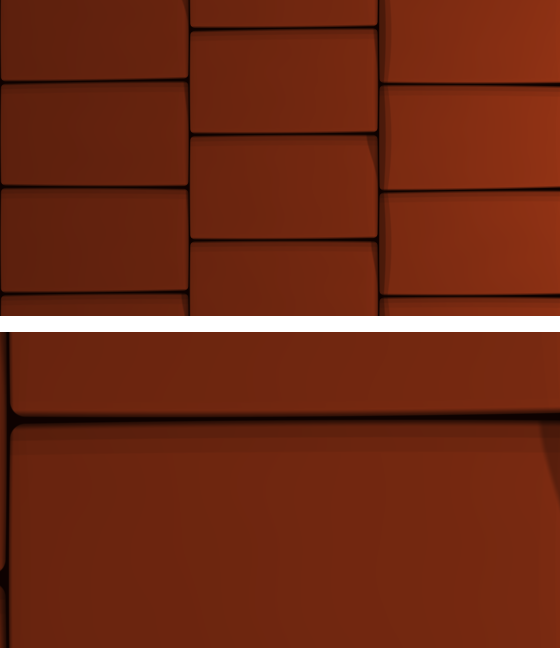
Top: the whole. Bottom: its middle third, enlarged.
Write a WebGL 1 fragment shader that draws this pattern.

```glsl
precision highp float;
// Three columns of clay bricks in running bond, lit from the right.
// Joints lean a little, so tight rounded boxes meet in thin wedges; stepped
// bevel bands, a corner shadow and a warm light gradient shade the faces.

uniform vec2 u_resolution;

// Lengths are in canvas heights.
const vec2 CELL = vec2(0.599, 0.335);
const float FIRST_JOINT = 0.073;
const vec3 CLAY = vec3(1.0, 0.345, 0.140);
const vec3 JOINT = vec3(0.055, 0.009, 0.002);

float hash(vec2 p) {
    return fract(sin(dot(p, vec2(127.1, 311.7))) * 4375.85);
}

vec2 gradientAt(vec2 p) {
    float angle = 6.2832 * hash(p);
    return vec2(cos(angle), sin(angle));
}

float gradientNoise(vec2 p) {
    vec2 i = floor(p);
    vec2 f = fract(p);
    vec2 u = f * f * (3.0 - 2.0 * f);
    float a = dot(gradientAt(i), f);
    float b = dot(gradientAt(i + vec2(1.0, 0.0)), f - vec2(1.0, 0.0));
    float c = dot(gradientAt(i + vec2(0.0, 1.0)), f - vec2(0.0, 1.0));
    float d = dot(gradientAt(i + vec2(1.0, 1.0)), f - vec2(1.0, 1.0));
    return mix(mix(a, b, u.x), mix(c, d, u.x), u.y);
}

float roundedBox(vec2 p, vec2 halfSize, float radius) {
    vec2 q = abs(p) - halfSize + radius;
    return length(max(q, 0.0)) + min(max(q.x, q.y), 0.0) - radius;
}

// Two flat bands that step from the edge shade up to the face.
float bevel(float inset, float width, float shade, float blur) {
    float inner = smoothstep(-blur, blur, inset - width);
    float outer = smoothstep(-blur, blur, inset - 0.55 * width);
    return mix(shade, 1.0, 0.6 * outer + 0.4 * inner);
}

// Dim on the left, rising toward a lamp beyond the right edge.
float lampLight(vec2 p, float aspect) {
    float x = p.x / aspect;
    float y = p.y - 0.55;
    return 0.362 + 0.13 * x + 0.08 * x * x * x * exp(-1.6 * y * y);
}

// Leans each joint about its column centre, fading out at mid-brick.
float leanJoint(vec2 q, float column) {
    float joint = floor(q.y / CELL.y + 0.5);
    float weight = 1.0 - 2.0 * abs(q.y / CELL.y - joint);
    float slope = mix(-0.006, 0.018, hash(vec2(column, joint) + 5.3));
    return q.y - slope * q.x * weight;
}

vec3 brickColor(vec2 p, float aspect, float pixel) {
    // Cell lookup: odd columns shift by half a brick.
    float column = floor(p.x / CELL.x);
    float shift = FIRST_JOINT + 0.5 * CELL.y * mod(column, 2.0);
    shift -= 0.010 * step(1.5, column);
    float middle = (column + 0.5) * CELL.x;
    vec2 q = vec2(p.x - middle, p.y - shift);
    q.y = leanJoint(q, column);
    vec2 id = vec2(column, floor(q.y / CELL.y));
    q.y -= (id.y + 0.5) * CELL.y;

    // Tight boxes with bowed edges; each joint widens toward one end.
    vec2 halfSize = 0.5 * CELL - vec2(0.0006, 0.0014);
    vec2 along = q / halfSize;
    halfSize -= vec2(0.0016, 0.0022) * along.yx * along.yx;
    halfSize.y += 0.0024 * along.x * (hash(id + 8.4) - 0.5);
    float dist = roundedBox(q, halfSize, 0.016);

    // Bevel bands; left sides darken as bricks approach the lamp.
    float nearLamp = smoothstep(0.9, 1.5, middle);
    float bow = 1.0 - 0.35 * along.y * along.y;
    float blur = max(pixel, 0.0012);
    float leftWidth = mix(0.024, 0.040, nearLamp) * bow;
    float shade = bevel(q.x + halfSize.x, leftWidth, mix(0.96, 0.62, nearLamp), blur);
    shade *= bevel(halfSize.x - q.x, 0.038 * bow, 1.04, blur);
    shade *= bevel(halfSize.x - q.x, 0.013 * bow, 0.76, 2.0 * blur);
    shade *= bevel(halfSize.y - q.y, 0.034, 0.84, blur);
    shade *= bevel(q.y + halfSize.y, 0.016, 1.03, blur);

    // Curved shadow down the upper right side, different on each brick.
    float rise = smoothstep(-0.4, 1.0, along.y);
    float reach = 0.040 * hash(id + 1.9) * rise * rise;
    float shadow = 1.0 - smoothstep(-0.004, 0.004, halfSize.x - q.x - reach);
    shade *= 1.0 - 0.28 * shadow * smoothstep(-0.4, 0.3, along.y);

    // Rounded edges sink into the joint, deeper above and below.
    float sideInset = halfSize.x - abs(q.x);
    float endInset = halfSize.y - abs(q.y);
    shade *= mix(0.62, 1.0, smoothstep(0.0, 0.005, sideInset));
    shade *= mix(0.42, 1.0, smoothstep(0.0, 0.0085, endInset));
    shade *= 1.0 + 0.012 * gradientNoise(p * vec2(7.0, 11.0));

    vec3 clay = CLAY * lampLight(p, aspect) * shade;
    float cover = 1.0 - smoothstep(-0.5 * pixel - 0.001, 0.5 * pixel, dist);
    return mix(JOINT, clay, cover);
}

void main() {
    vec2 p = gl_FragCoord.xy / u_resolution.y;
    float aspect = u_resolution.x / u_resolution.y;
    gl_FragColor = vec4(brickColor(p, aspect, 1.0 / u_resolution.y), 1.0);
}
```
